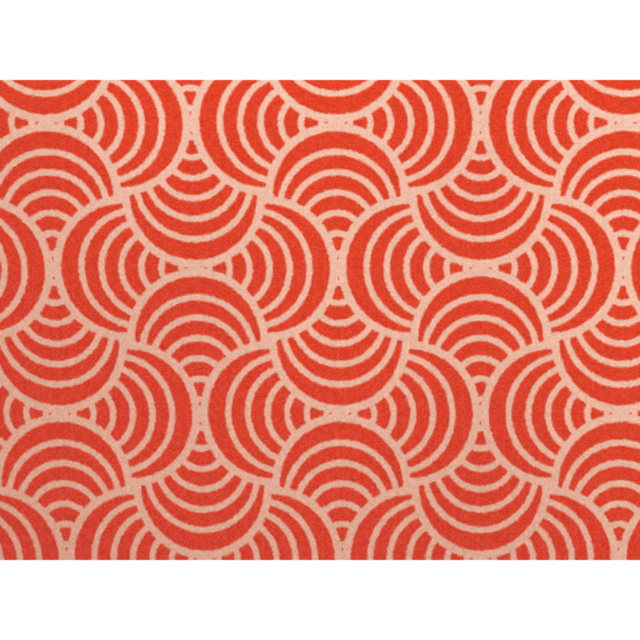
This pattern is drawn by a Shadertoy shader. Its source:

```glsl
#define PITCH vec2(0.2227, 0.2272)   // node spacing on the canvas
#define ANCHOR vec2(0.751, 0.581)    // position of one node
#define KEYSTONE 0.0036              // widening of the pitch per row upward
#define BAND 0.125                   // height of the white margins
#define RIM 0.058                    // outline width of a fan
#define RIB 0.046                    // width of its inner arcs
#define RIB_COUNT 6
#define RIB_STEP 0.14
#define RIB_FIRST 0.80               // diameter of the largest inner arc
#define ROUGHNESS 0.008
#define GRAIN 0.05

float hash(vec2 p) {
    return fract(sin(dot(p, vec2(127.1, 311.7))) * 43758.5453);
}

float noise(vec2 p) {
    vec2 i = floor(p), f = fract(p);
    f = f * f * (3.0 - 2.0 * f);
    return mix(mix(hash(i), hash(i + vec2(1, 0)), f.x),
               mix(hash(i + vec2(0, 1)), hash(i + vec2(1, 1)), f.x), f.y);
}

float isOdd(vec2 node) {
    return mod(node.x + node.y, 2.0);
}

// Depth inside a unit-diameter fan; its tail is at the origin, its head at (0, 1)
float fanDepth(vec2 q) {
    return 0.5 - length(q - vec2(0.0, 0.5));
}

// Pale coverage: the rim plus nested circles that all touch at the tail
float fanLines(vec2 q, float soft) {
    float d = fanDepth(q) - RIM;
    for (int k = 0; k < RIB_COUNT; k++) {
        float radius = 0.5 * (RIB_FIRST - RIB_STEP * float(k));
        float arc = abs(length(q - vec2(0.0, radius)) - radius);
        d = min(d, arc - 0.5 * RIB);
    }
    return 1.0 - smoothstep(-soft, soft, d);
}

// Interlocked fans centred on the edges of a square grid
float fanPattern(vec2 p, float soft) {
    vec2 nearest = floor(p + 0.5), corner = floor(p);

    // Upright fans have their heads on even nodes
    vec2 base = vec2(nearest.x, corner.y);
    float tailY = 1.0 - isOdd(base);
    vec2 upright = p - base;
    upright.y = abs(upright.y - tailY);

    // Sideways fans have their heads on odd nodes
    base = vec2(corner.x, nearest.y);
    float tailX = isOdd(base);
    vec2 sideways = (p - base).yx;
    sideways.y = abs(sideways.y - tailX);

    // Heads lie over the tails of their neighbours
    bool sidewaysInFront = isOdd(nearest) > 0.5;
    vec2 front = sidewaysInFront ? sideways : upright;
    vec2 back = sidewaysInFront ? upright : sideways;
    float cover = smoothstep(-soft, soft, fanDepth(front));
    return mix(fanLines(back, soft), fanLines(front, soft), cover);
}

void mainImage(out vec4 fragColor, in vec2 fragCoord) {
    vec2 uv = fragCoord / iResolution.y;
    float pixel = 1.0 / iResolution.y;

    // Grid coordinates with a slight keystone and ragged print edges
    vec2 p = (uv - ANCHOR) / PITCH;
    p.x /= 1.0 + KEYSTONE / PITCH.x * p.y;
    p += ROUGHNESS * (vec2(noise(uv * 210.0), noise(uv * 210.0 + 37.0)) - 0.5);
    float pale = fanPattern(p, max(0.012, pixel / PITCH.y));

    // Uneven light: brighter toward the top and right
    float light = clamp(0.05 + 0.8 * uv.y + 0.25 * uv.x
                        + 0.25 * (noise(uv * 4.0) - 0.5), 0.0, 1.0);
    vec3 red = mix(vec3(0.80, 0.25, 0.20), vec3(0.90, 0.27, 0.16), light);
    vec3 peach = mix(vec3(0.82, 0.60, 0.51), vec3(0.97, 0.78, 0.69), light);
    vec3 color = mix(red, peach, pale);

    // Fine cloth grain
    color += GRAIN * (noise(uv * 260.0) + hash(floor(uv * 512.0)) - 1.0);

    // White margins above and below
    float cloth = smoothstep(-pixel, pixel, 0.5 - BAND - abs(uv.y - 0.5));
    fragColor = vec4(mix(vec3(1.0), color, cloth), 1.0);
}
```
